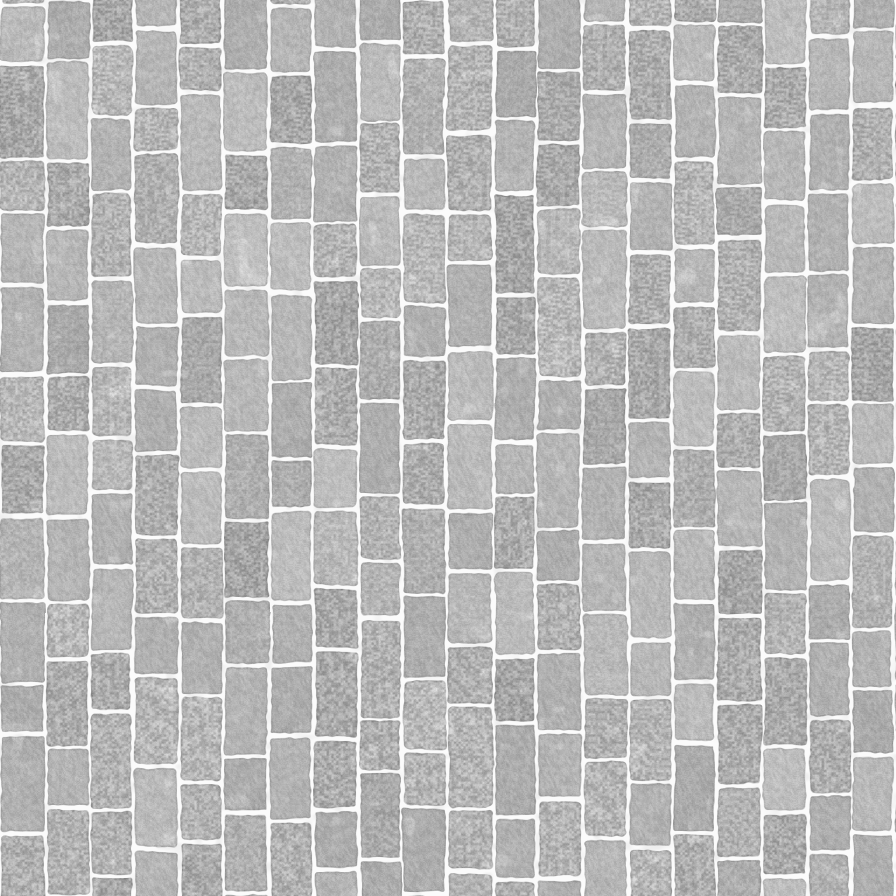
Give the GLSL for this texture, as a WebGL 2 fragment shader.

```glsl
#version 300 es
precision highp float;
// Grey stone setts in straight columns with staggered, uneven courses.
// Jittered edges give each sett a rounded box; noise roughens its outline
// and adds a granite grain over the flat tint, with pale mortar between.
#define COLUMNS 20.0
#define ROWS 12.0
#define COLUMN_JITTER 0.07
#define ROW_JITTER 0.42
#define HALF_GAP vec2(0.0019, 0.0023)
#define CORNER 0.0035
#define ROUGHNESS 0.0016
#define GRAIN_SCALE 380.0
#define STONE vec3(0.70)
#define MORTAR vec3(0.985)

uniform vec2 u_resolution;
out vec4 fragColor;

float hash(vec2 p) {
    return fract(sin(dot(p, vec2(127.1, 311.7))) * 43758.5453);
}

float noise(vec2 p) {
    vec2 i = floor(p), f = fract(p);
    f = f * f * (3.0 - 2.0 * f);
    return mix(mix(hash(i), hash(i + vec2(1, 0)), f.x),
               mix(hash(i + vec2(0, 1)), hash(i + vec2(1, 1)), f.x), f.y);
}

// Position of the jittered edge below cell i, wrapping after count cells
float edge(float i, float count, float jitter, float seed) {
    return i + jitter * (hash(vec2(mod(i, count), seed)) - 0.5);
}

// Cell holding t: x = index, y = lower edge, z = upper edge
vec3 findCell(float t, float count, float jitter, float seed) {
    float i = floor(t);
    if (t < edge(i, count, jitter, seed)) i -= 1.0;
    else if (t >= edge(i + 1.0, count, jitter, seed)) i += 1.0;
    return vec3(i, edge(i, count, jitter, seed), edge(i + 1.0, count, jitter, seed));
}

float roundedBox(vec2 p, vec2 halfSize, float radius) {
    vec2 q = abs(p) - halfSize + radius;
    return length(max(q, 0.0)) + min(max(q.x, q.y), 0.0) - radius;
}

void main() {
    vec2 uv = gl_FragCoord.xy / u_resolution;
    float pixel = 1.0 / min(u_resolution.x, u_resolution.y);

    // Slow sway of the joints, then the column and course around this point
    vec2 sway = 0.003 * (vec2(noise(uv * 14.0), noise(uv * 14.0 + 40.0)) - 0.5);
    vec2 p = uv + sway;
    vec3 column = findCell(p.x * COLUMNS, COLUMNS, COLUMN_JITTER, 3.0);
    float columnId = mod(column.x, COLUMNS);
    float shift = hash(vec2(columnId, 71.0));
    vec3 row = findCell(p.y * ROWS + shift, ROWS, ROW_JITTER, columnId + 11.0);
    vec2 id = vec2(columnId, mod(row.x, ROWS));
    float seed = hash(id + 5.3);

    // Sett outline, slightly offset in its cell and chipped along the sides
    vec2 low = vec2(column.y / COLUMNS, (row.y - shift) / ROWS);
    vec2 high = vec2(column.z / COLUMNS, (row.z - shift) / ROWS);
    vec2 offset = 0.0014 * (vec2(hash(id + 17.0), hash(id + 29.0)) - 0.5);
    vec2 gap = HALF_GAP * mix(0.75, 1.25, hash(id + 37.0));
    float d = roundedBox(p - 0.5 * (low + high) - offset,
                         0.5 * (high - low) - gap, CORNER * (0.5 + seed));
    vec2 chipSeed = uv + id * 3.7;
    d += ROUGHNESS * (noise(chipSeed * 60.0) - 0.5);
    d += ROUGHNESS * (noise(chipSeed * 170.0) - 0.5);

    // Grain: speckled on some setts, fine and slanted on the others
    float coarse = smoothstep(0.3, 0.75, hash(id + 53.0));
    float speckle = noise(uv * GRAIN_SCALE) - 0.5;
    vec2 slanted = vec2(uv.x + 0.5 * uv.y, uv.y - 0.5 * uv.x) * vec2(1.0, 0.5);
    float fine = noise(slanted * GRAIN_SCALE + 90.0) - 0.5;
    float blotch = noise(uv * 75.0 + seed * 20.0) - 0.5;
    float shade = 0.075 * (seed - 0.5) + 0.025 * (0.5 - coarse);
    shade += mix(0.09 * fine, 0.21 * speckle, coarse) + 0.03 * blotch;
    shade += 0.05 * (hash(floor(uv * 768.0)) - 0.5);

    // Thin worn rim and a few pale scuffs
    shade -= 0.06 * smoothstep(-0.0028, -0.0005, d);
    shade += 0.06 * smoothstep(0.84, 0.95, noise(uv * 48.0 + 7.0));

    vec3 stone = STONE + shade;
    vec3 mortar = MORTAR - 0.05 * smoothstep(0.6, 1.0, noise(uv * 90.0 + 13.0));
    float cover = smoothstep(-0.8 * pixel, 0.8 * pixel, d);
    fragColor = vec4(mix(stone, mortar, cover), 1.0);
}
```
